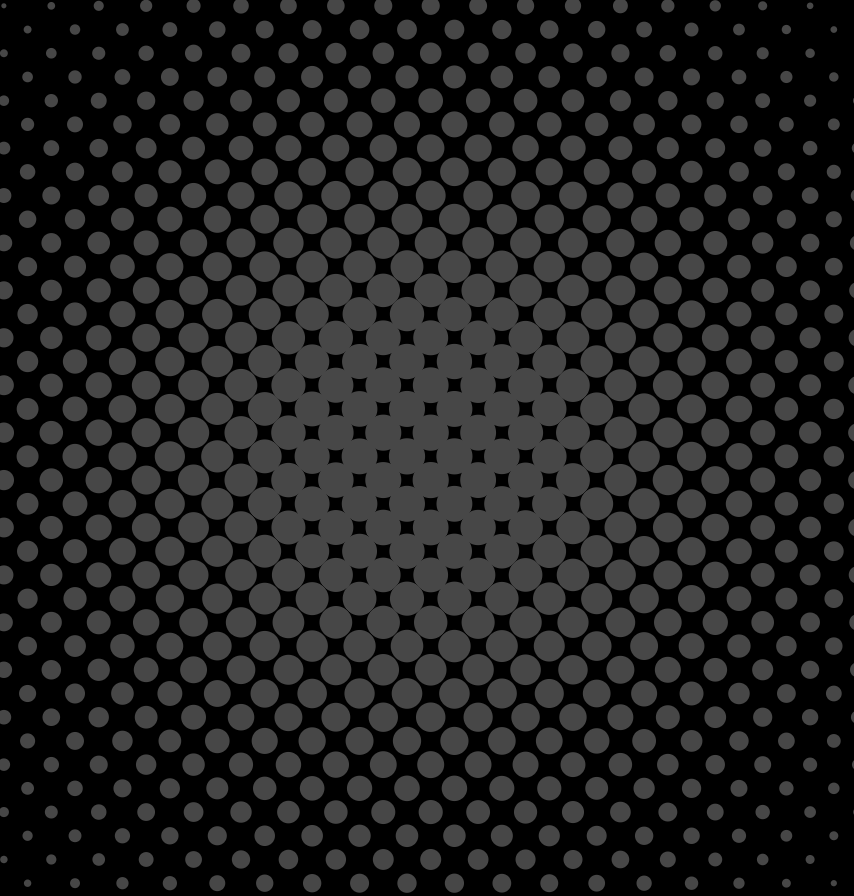
Write a Shadertoy shader that draws this background.

```glsl
// Nearest point of a checkerboard lattice (integer points with even sum)
vec2 nearestDot(vec2 q) {
    vec2 diagonal = floor(0.5 * vec2(q.x + q.y, q.x - q.y) + 0.5);
    return vec2(diagonal.x + diagonal.y, diagonal.x - diagonal.y);
}

void mainImage(out vec4 fragColor, in vec2 fragCoord) {
    vec2 p = fragCoord / iResolution.y;
    float cell = 0.026465;
    vec2 anchor = vec2(0.4807, 0.4642);

    // Staggered grid of dots
    vec2 dotCenter = anchor + cell * nearestDot((p - anchor) / cell);

    // Radius shrinks along a cosine away from the middle
    float spread = distance(dotCenter, vec2(0.469, 0.495));
    float radius = 0.0202 * cos(1.5708 * min(spread / 0.748, 1.0));

    // Smooth edge, about one pixel wide
    float edge = distance(p, dotCenter) - radius;
    float coverage = clamp(0.5 - edge * iResolution.y, 0.0, 1.0);

    fragColor = vec4(vec3(0.28) * coverage, 1.0);
}
```
